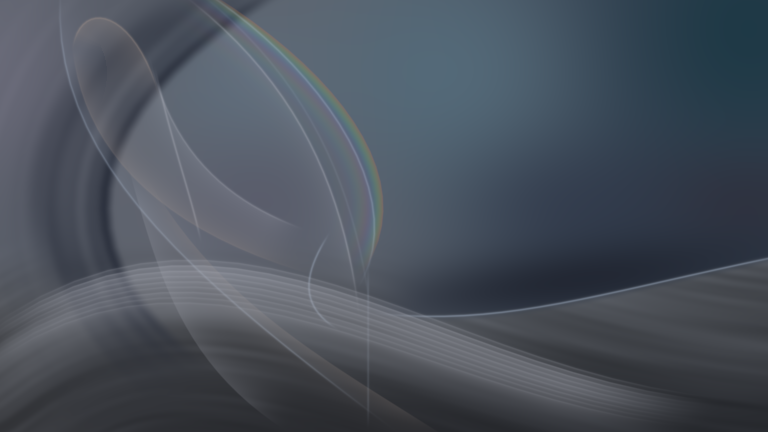
This background is drawn by a WebGL 2 fragment shader. Its source:

```glsl
#version 300 es
precision highp float;
// Slate blue haze with a dark sweeping arc, glassy petals and flowing silk ribbons.
uniform vec2 u_resolution;
out vec4 outColor;

#define CANVAS vec2(16, 9)
#define STEPS 22
#define STRANDS 9
#define SILK vec3(0.68, 0.69, 0.73)
#define ICE vec3(0.66, 0.72, 0.80)
#define WARM vec3(0.66, 0.59, 0.55)
#define INK vec3(0.14, 0.16, 0.21)

vec2 p;
vec3 col;

float hash(vec2 q) {
    return fract(sin(dot(q, vec2(127.1, 311.7))) * 43758.5);
}

float noise(vec2 q) {
    vec2 i = floor(q), f = fract(q), e = vec2(0, 1);
    f = f * f * (3.0 - 2.0 * f);
    return mix(mix(hash(i), hash(i + e.yx), f.x),
               mix(hash(i + e.xy), hash(i + e.yy), f.x), f.y);
}

// Signed distance (positive left of travel) and position along a cubic curve.
vec2 curve(vec2 a, vec2 b, vec2 c, vec2 d) {
    vec2 best = vec2(1e3, 0), from = a;
    for (int i = 1; i <= STEPS; i++) {
        float t = float(i) / float(STEPS), s = 1.0 - t;
        vec2 to = s * s * s * a + 3.0 * s * t * (s * b + t * c) + t * t * t * d;
        vec2 dir = to - from, v = p - from;
        float h = clamp(dot(v, dir) / dot(dir, dir), 0.0, 1.0);
        float dist = length(v - dir * h);
        if (dist < abs(best.x)) {
            float side = dir.x * v.y < dir.y * v.x ? -1.0 : 1.0;
            best = vec2(dist * side, (float(i - 1) + h) / float(STEPS));
        }
        from = to;
    }
    return best;
}

float ends(float t) {
    return smoothstep(0.0, 0.18, t) * smoothstep(1.0, 0.8, t);
}

// Thin line, never narrower than about a pixel.
float stroke(vec2 c, float width) {
    float d = c.x / max(width, 10.0 / u_resolution.x);
    return exp(-d * d) * ends(c.y);
}

// Crisp edge fading to one side, selected by the sign of width.
float sheet(vec2 c, float width) {
    float d = c.x * sign(width), soft = 16.0 / u_resolution.x;
    return smoothstep(-soft, soft, d) * exp(-max(d, 0.0) / abs(width)) * ends(c.y);
}

// Translucent veil with a lit border.
void veil(vec2 c, vec3 color, float width, float fill, float line) {
    col = mix(col, color, fill * sheet(c, width) + line * stroke(c, 0.025));
}

void tint(float x, float y, vec2 radius, vec3 color, float amount) {
    vec2 q = (p - vec2(x, y)) / radius;
    col = mix(col, color, amount * exp(-dot(q, q)));
}

void backdrop() {
    col = mix(vec3(0.37, 0.39, 0.43), vec3(0.20, 0.25, 0.31), smoothstep(6.5, 13.5, p.x));
    tint(0.2, 7.2, vec2(1.7, 2.2), vec3(0.44, 0.44, 0.50), 0.8);
    tint(9.3, 7.4, vec2(3.0, 2.8), vec3(0.33, 0.42, 0.48), 0.9);
    tint(15.6, 8.4, vec2(2.3, 2.5), vec3(0.11, 0.22, 0.27), 0.9);
    tint(15.5, 4.8, vec2(2.2, 1.1), vec3(0.18, 0.18, 0.23), 0.7);
    tint(11.8, 4.7, vec2(2.3, 1.4), vec3(0.18, 0.21, 0.28), 0.6);
    tint(5.3, 4.9, vec2(2.0, 1.5), vec3(0.34, 0.35, 0.41), 0.8);
    tint(5.0, 7.2, vec2(1.7, 1.4), vec3(0.37, 0.43, 0.49), 0.7);
    tint(12.0, 1.6 + 0.13 * p.x, vec2(4.2, 0.75), INK * 0.9, 0.9);
}

// Grey floor with streaks along the flow, and its bright horizon.
void ground() {
    float flow = curve(vec2(-0.6, 1.5), vec2(4.5, 5.5), vec2(8.9, 0.9), vec2(17, 0.4)).x;
    float streak = mix(noise(vec2(p.x * 0.25, flow * 3.2)), noise(vec2(p.x * 0.4, flow * 8.0)), 0.35);
    vec3 grey = mix(vec3(0.15, 0.155, 0.17), vec3(0.31, 0.32, 0.34), smoothstep(0.0, 3.0, p.y));
    grey = (grey + 0.08 * exp(-p.x * p.x / 5.0)) * (0.72 + 0.5 * streak);
    vec2 horizon = curve(vec2(7.6, 2.5), vec2(10.8, 2.1), vec2(12.9, 3.1), vec2(18, 4));
    float left = smoothstep(4.2, 2.0, p.y), right = smoothstep(0.1, -0.15, horizon.x);
    col = mix(col, grey, 0.92 * mix(left, right, smoothstep(7.0, 9.0, p.x)));
    veil(horizon, ICE, -0.5, 0.1, 0.4);
}

// Blurred dark arc made of concentric streaks.
void darkArc() {
    vec2 inner = curve(vec2(6.9, 9.7), vec2(1.8, 7.2), vec2(0.7, 3.8), vec2(4.7, 1.1));
    vec2 outer = curve(vec2(5.2, 9.6), vec2(0.3, 7.8), vec2(-0.6, 4.1), vec2(2.6, 1.9));
    float d = -inner.x;
    float band = smoothstep(-0.12, 0.12, d) * exp(-max(d, 0.0) / 1.2) * ends(inner.y);
    band *= 0.35 + 0.55 * noise(vec2(d * 5.0, inner.y * 2.0));
    col = mix(col, INK, band + 0.3 * stroke(inner + vec2(0.08, 0), 0.13));
    col = mix(col, INK, 0.38 * stroke(outer - vec2(0.2, 0), 0.38));
}

// Leaf, cap, stem, wing and belly of the petals, then two trailing veils.
void petals() {
    veil(curve(vec2(1.3, 9.6), vec2(0.8, 5.9), vec2(3.7, 3.4), vec2(8.4, -0.1)), ICE, 0.5, 0.13, 0.25);
    veil(curve(vec2(1.5, 7.9), vec2(1.6, 9.1), vec2(2.9, 8.9), vec2(3.4, 6.7)), WARM, -0.5, 0.25, 0.25);
    veil(curve(vec2(3.2, 7.7), vec2(3.6, 5.9), vec2(4, 4.9), vec2(4.2, 3.9)), SILK, 0.1, 0.0, 0.35);
    veil(curve(vec2(3.1, 7.9), vec2(3.6, 5.6), vec2(5, 4.7), vec2(6.4, 4.2)), SILK, -0.5, 0.22, 0.2);
    veil(curve(vec2(1.5, 8.2), vec2(1.6, 6.2), vec2(3, 4.2), vec2(6.8, 3.2)), WARM, 0.35, 0.22, 0.05);
    veil(curve(vec2(2.6, 5.8), vec2(3.3, 3.2), vec2(3.8, 1.4), vec2(6, 0)), SILK, 0.5, 0.2, 0.0);
    veil(curve(vec2(3, 5.4), vec2(4.6, 2.6), vec2(6.8, 1.5), vec2(9.6, -0.3)), WARM, -0.3, 0.2, 0.0);
}

// Spectral rim, its inner border, a pale arc, a small hook and a faint ray.
void prismArcs() {
    vec2 rim = curve(vec2(3.6, 9.6), vec2(6.9, 7.8), vec2(9.1, 5.2), vec2(7.4, 3.1));
    vec3 spectrum = 0.52 + 0.2 * cos(6.28 * (rim.x * 2.5 + vec3(0, 0.3, 0.6)));
    veil(rim, spectrum, -0.3, 0.35, 0.0);
    veil(curve(vec2(3.9, 9.4), vec2(6.3, 8), vec2(8.8, 5), vec2(7.4, 2.9)), ICE, -0.5, 0.09, 0.28);
    vec2 pale = curve(vec2(3.7, 9.2), vec2(6.25, 7.3), vec2(7.2, 5), vec2(7.5, 2.3));
    veil(pale, SILK, -0.35, 0.13, 0.32);
    veil(pale - vec2(0.24, 0), ICE, 0.1, 0.0, 0.1);
    veil(curve(vec2(6.9, 4.2), vec2(6.3, 3.3), vec2(6.2, 2.6), vec2(7.1, 2.1)), ICE, 0.1, 0.0, 0.35);
    veil(vec2(p.x - 7.67, p.y / 3.6), ICE, 0.1, 0.0, 0.14);
}

// Fan of silk strands between an upper and a lower curve.
void ribbon() {
    for (int i = 0; i < STRANDS; i++) {
        float k = float(i) / float(STRANDS - 1), r = hash(vec2(i, 3));
        vec2 c = curve(vec2(-0.6, 1.9 - 0.8 * k), vec2(4.8, 6.1) - k * vec2(0.6, 1.1),
                       vec2(9, 1.2) - k * vec2(0.3, 0.6), vec2(15.2, 0.7) - 0.6 * k);
        veil(c, SILK, -mix(0.12, 0.35, r), mix(0.32, 0.12, k) * (0.6 + 0.7 * r), 0.08);
    }
}

void main() {
    p = gl_FragCoord.xy / u_resolution * CANVAS;
    backdrop();
    ground();
    darkArc();
    petals();
    prismArcs();
    ribbon();
    outColor = vec4(col, 1);
}
```
